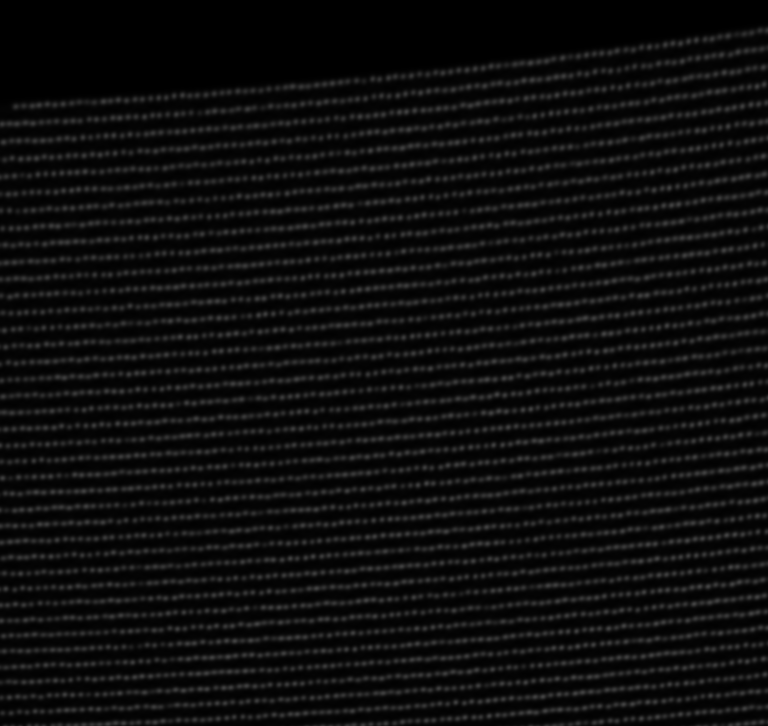
A WebGL 1 fragment shader for this pattern:

```glsl
precision highp float;

// Dim grey beads strung along gently bowed rows on black, below an empty top edge.
// The canvas is unbent into (column, row) space, where soft Gaussian beads are
// summed from neighbouring cells with hashed jitter and slow brightness drift.

uniform vec2 u_resolution;

#define COLUMNS 97.0                // beads across the canvas
#define ROW_PITCH 0.02424           // spacing of the first rows, in canvas heights
#define PITCH_SHRINK 0.0000455      // loss of spacing towards the bottom
#define FIRST_ROW 0.1474            // left end of the first row, down from the top
#define ROW_RISE vec2(0.051, 0.055) // linear and quadratic rise to the right
#define RISE_FADE 0.36              // flattening of the lower rows
#define COLUMN_SHEAR 0.2            // sideways shift of beads per row
#define BEAD_SIGMA vec2(0.30, 0.132) // softness in cell units
#define BEAD_GREY 0.185
#define GROUND_GREY 0.006
#define JITTER vec2(0.16, 0.09)

float hash(vec2 p) {
  vec3 q = fract(vec3(p.xyx) * 0.1031);
  q += dot(q, q.yzx + 33.33);
  return fract((q.x + q.y) * q.z);
}

// Row coordinate: whole numbers lie on the centre lines of the rows.
float rowCoordinate(vec2 uv) {
  float rise = uv.x * (ROW_RISE.x + ROW_RISE.y * uv.x);
  float depth = (1.0 - uv.y - FIRST_ROW + rise) / (1.0 + RISE_FADE * rise);
  float root = ROW_PITCH * ROW_PITCH - 4.0 * PITCH_SHRINK * depth;
  return (ROW_PITCH - sqrt(max(root, 0.0))) / (2.0 * PITCH_SHRINK);
}

// Slow drift between -1 and 1 from layered sines.
float drift(vec2 p) {
  return 0.5 * sin(p.x * 0.21 + p.y * 0.83)
       + 0.3 * sin(p.x * 0.47 - p.y * 1.37 + 1.7)
       + 0.2 * sin(p.x * 0.93 + p.y * 2.11 + 4.1);
}

// Sum of the soft beads in the nearest row.
float beads(vec2 cell, float row) {
  float sum = 0.0;
  float width = BEAD_SIGMA.x * (1.0 + 0.14 * drift(vec2(cell.x, row)));
  for (int i = -1; i <= 1; i++) {
    vec2 id = vec2(floor(cell.x + 0.5) + float(i), row);
    vec2 shift = vec2(hash(id + 17.0), hash(id + 53.0)) - 0.5;
    vec2 d = (cell - id - shift * JITTER) / vec2(width, BEAD_SIGMA.y);
    float strength = 0.84 + 0.32 * hash(id + 91.0);
    strength *= mix(1.0, 0.6, step(0.975, hash(id + 131.0)));
    // The first row starts a little inside the left edge.
    strength *= step(0.0, row) * step(2.0, id.x + 3.0 * step(0.5, row) + row);
    sum += strength * exp(-0.5 * dot(d, d));
  }
  return sum;
}

void main() {
  vec2 uv = gl_FragCoord.xy / u_resolution;
  float rowPos = rowCoordinate(uv);
  float row = floor(rowPos + 0.5);
  vec2 cell = vec2(uv.x * COLUMNS - COLUMN_SHEAR * row, rowPos);

  // Beads grow slightly brighter towards the lower right.
  float light = 0.96 + 0.08 * uv.x + 0.08 * (1.0 - uv.y);
  light *= 1.0 + 0.07 * drift(cell * vec2(0.6, 0.4));

  // A faint mottled haze fills the ground between rows.
  float inside = smoothstep(-0.6, 0.0, rowPos);
  float haze = inside * 0.006 * (1.0 + drift(cell * vec2(5.0, 7.0)));

  float grey = GROUND_GREY * inside + haze + BEAD_GREY * light * beads(cell, row);
  gl_FragColor = vec4(vec3(grey), 1.0);
}
```
